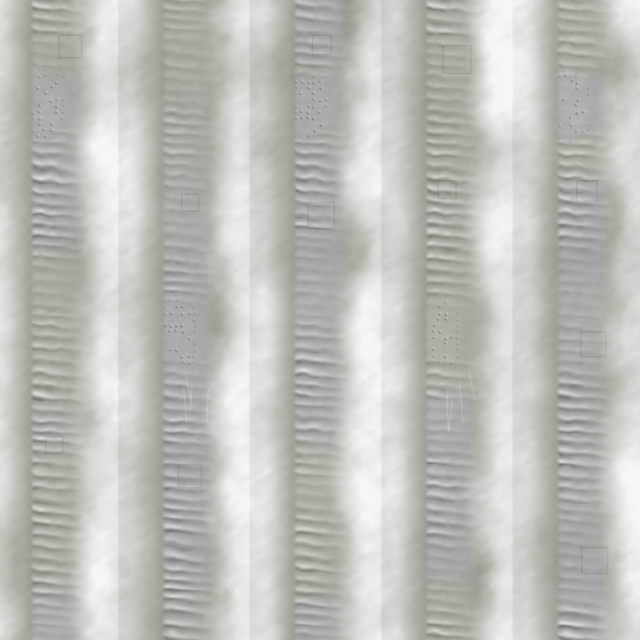
Give the GLSL for this texture, as a three.js fragment shader.

```glsl
#define PERIOD 0.2055
#define FIRST_EDGE 0.046
#define RIBS_DOWN 56.0
#define RIB_DEPTH 0.085
#define BLOTCH_DEPTH 0.30
#define GRAIN 0.035
#define ODD_PATCH_Y 0.48
#define EVEN_PATCH_Y 0.835
#define MARK_SLOTS 5.0
#define LINE_WIDTH 0.0013

varying vec2 vUv;

float hash(vec2 p) {
  vec3 q = fract(vec3(p.xyx) * 0.1031);
  q += dot(q, q.yzx + 33.33);
  return fract((q.x + q.y) * q.z);
}

float noise(vec2 p) {
  vec2 cell = floor(p);
  vec2 f = fract(p);
  f = f * f * (3.0 - 2.0 * f);
  float low = mix(hash(cell), hash(cell + vec2(1.0, 0.0)), f.x);
  float high = mix(hash(cell + vec2(0.0, 1.0)), hash(cell + 1.0), f.x);
  return mix(low, high, f.y);
}

float fbm(vec2 p) {
  float sum = 0.0;
  float weight = 0.5;
  for (int i = 0; i < 4; i++) {
    sum += weight * noise(p);
    p = p * 2.03 + 17.3;
    weight *= 0.5;
  }
  return sum / 0.9375;
}

float lineMask(float d) {
  return 1.0 - smoothstep(0.3 * LINE_WIDTH, 1.4 * LINE_WIDTH, abs(d));
}

float segmentDistance(vec2 p, vec2 a, vec2 b) {
  vec2 ab = b - a;
  return length(p - a - ab * clamp(dot(p - a, ab) / dot(ab, ab), 0.0, 1.0));
}

// Rows of raised ribs, with uneven strength and a slight droop
float ribRelief(float u, float y, float column) {
  float wobble = 0.7 * noise(vec2(column * 9.1, y * 17.0));
  float phase = y * RIBS_DOWN + 1.1 * u + wobble + 0.25 * noise(vec2(u * 12.0, y * 70.0));
  float wave = sin(6.28318 * phase + 0.45 * sin(6.28318 * phase));
  float strength = 0.55 + 0.65 * hash(vec2(floor(phase + 0.25), column + 11.0));
  strength *= 0.35 + 0.9 * smoothstep(0.25, 0.65, noise(vec2(column * 5.7, y * 9.0)));
  float sideFade = mix(1.25, 0.45, smoothstep(0.06, 0.34, u));
  float pits = 0.65 + 0.7 * noise(vec2(u * 22.0, y * 85.0));
  return wave * strength * sideFade * pits;
}

// Pitted spots inside a worn patch
float speckles(vec2 p, float column) {
  vec2 grid = p * 105.0;
  vec2 cell = floor(grid);
  vec2 seed = cell + column * 31.0;
  vec2 offset = fract(grid) - 0.3 - 0.4 * vec2(hash(seed), hash(seed + 7.0));
  float present = step(0.5, hash(seed + 19.0));
  float pit = 1.0 - smoothstep(0.1, 0.34, length(offset));
  float rim = 1.0 - smoothstep(0.1, 0.3, length(offset - vec2(0.2, 0.22)));
  return present * (0.6 * rim - pit);
}

// Faint square outlines scattered down each band
float squareMarks(vec2 p, float column) {
  float slot = floor(p.y * MARK_SLOTS);
  vec2 seed = vec2(slot, column + 43.0);
  vec2 center = vec2(0.035 + 0.03 * hash(seed), (slot + 0.25 + 0.5 * hash(seed + 3.0)) / MARK_SLOTS);
  vec2 q = abs(p - center) - mix(vec2(0.012), vec2(0.023), hash(seed + 5.0));
  float box = length(max(q, 0.0)) + min(max(q.x, q.y), 0.0);
  return lineMask(box) * step(0.4, hash(seed + 8.0));
}

void main() {
  float x = (vUv.x - FIRST_EDGE) / PERIOD;
  float column = floor(x);
  float u = fract(x);
  float y = vUv.y;
  vec2 local = vec2(u * PERIOD, y);
  float odd = mod(column, 2.0);

  // Soft folds: grey band, bright crest, crease, shaded return
  float blotch = fbm(vec2(vUv.x * 9.0, y * 8.0) + 4.0) - 0.5;
  float crest = smoothstep(0.30, 0.60, u + 0.22 * blotch);
  float shade = mix(0.665, 0.905, crest);
  shade -= 0.065 * smoothstep(0.655, 0.69, u) + 0.165 * smoothstep(0.76, 0.98, u);
  shade -= 0.04 * exp(-pow(min(u, 1.0 - u) / 0.035, 2.0));
  float open = smoothstep(0.28, 0.5, u) * (1.0 - smoothstep(0.82, 1.0, u));
  shade += BLOTCH_DEPTH * blotch * mix(0.2, 1.0, open);
  shade += 0.012 * lineMask((u - 0.665) * PERIOD);

  // Ribs, broken by a worn patch in alternating places
  float patchY = mix(EVEN_PATCH_Y, ODD_PATCH_Y, odd);
  float band = smoothstep(0.0, 0.045, u) * (1.0 - smoothstep(0.27, 0.46, u));
  float ragged = abs(y - patchY + 0.025 * (noise(vec2(u * 9.0, y * 30.0)) - 0.5));
  float worn = 1.0 - smoothstep(0.034, 0.062, ragged);
  shade += RIB_DEPTH * ribRelief(u, y, column) * band * (1.0 - 0.95 * worn);
  float pitted = worn * band * (1.0 - smoothstep(0.22, 0.3, u));
  shade += pitted * (0.015 + 0.11 * speckles(local, column));

  // Square marks and thin scratches
  shade -= 0.055 * squareMarks(local, column) * (1.0 - worn);
  for (int i = 0; i < 4; i++) {
    vec2 seed = vec2(float(i) + 61.0, column + 5.0);
    vec2 a = vec2(0.03 + 0.05 * hash(seed), patchY - 0.05 - 0.06 * hash(seed + 2.0));
    vec2 b = a + vec2(0.03 * hash(seed + 4.0) - 0.015, -0.03 - 0.04 * hash(seed + 6.0));
    float bend = 0.003 * sin(y * 45.0 + float(i));
    shade += 0.05 * odd * lineMask(segmentDistance(local + vec2(bend, 0.0), a, b));
  }

  // Slanted wisps and fine grain
  float wisps = noise(vec2(vUv.x * 35.0 + y * 25.0, y * 95.0 - vUv.x * 60.0));
  shade += GRAIN * (wisps - 0.5) * mix(0.5, 1.0, open);
  shade += GRAIN * (fbm(vUv * 130.0) - 0.5);
  shade = clamp(shade, 0.42, 0.965);

  // Warm shadows with cool stains on the bands
  vec3 warmTint = vec3(0.008, 0.004, -0.032);
  vec3 coolTint = vec3(-0.012, -0.004, 0.018);
  float cool = smoothstep(0.48, 0.75, noise(vec2(column * 3.3, y * 6.0) + 2.0));
  cool = max(cool, worn * (1.0 - odd)) * band;
  vec3 tint = mix(warmTint, coolTint, 0.75 * cool);
  vec3 color = vec3(shade) + tint * (1.0 - smoothstep(0.62, 0.9, shade));
  gl_FragColor = vec4(color, 1.0);
}
```
